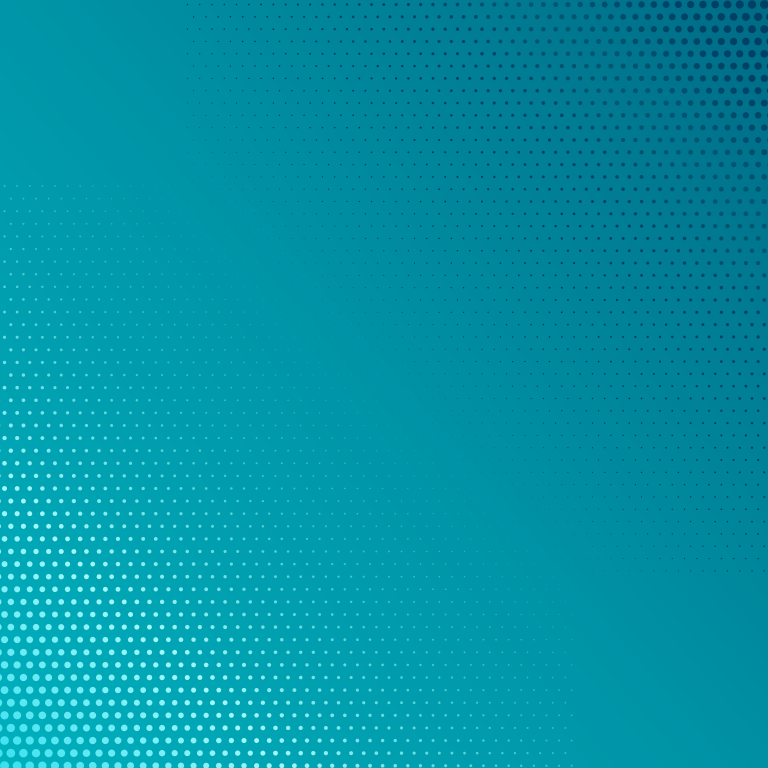
Reproduce this background procedurally as a Shadertoy shader.

```glsl
// Teal diagonal gradient with two staggered halftone dot fields:
// navy dots shrink away from the upper right corner and
// cyan dots shrink away from the lower left corner.

const vec3 TEAL_LIGHT = vec3(0.00, 0.69, 0.74);
const vec3 TEAL_MID   = vec3(0.00, 0.575, 0.65);
const vec3 TEAL_DEEP  = vec3(0.00, 0.42, 0.525);
const vec3 NAVY       = vec3(0.00, 0.25, 0.39);
const vec3 NAVY_SOFT  = vec3(0.00, 0.36, 0.46);
const vec3 CYAN       = vec3(0.22, 0.88, 0.94);
const vec3 CYAN_PALE  = vec3(0.64, 0.97, 0.98);
const vec3 CYAN_DIM   = vec3(0.18, 0.77, 0.81);

// Blend of three colours, the middle one placed at t = 0.5
vec3 ramp(vec3 a, vec3 b, vec3 c, float t) {
    return mix(mix(a, b, clamp(t * 2.0, 0.0, 1.0)), c, clamp(t * 2.0 - 1.0, 0.0, 1.0));
}

// Nearest dot centre of a grid whose odd rows move by half a pitch
vec2 dotCentre(vec2 p, vec2 origin, vec2 pitch) {
    vec2 g = (p - origin) / pitch;
    float row = floor(g.y + 0.5);
    float shift = 0.5 * mod(row, 2.0);
    float column = floor(g.x - shift + 0.5);
    return origin + pitch * vec2(column + shift, row);
}

// Diagonal (taxicab) distance from a corner
float cornerDistance(vec2 p, vec2 corner) {
    vec2 d = abs(p - corner);
    return d.x + d.y;
}

// Dot radius falling from the corner outwards
float dotRadius(float d, float size, float power) {
    return 0.0005 + size * pow(max(1.0 - d / 1.04, 0.0), power);
}

// Smooth disc coverage, dissolving towards the middle diagonal
float dotCover(vec2 p, vec2 centre, float radius, float d, float pixel) {
    float disc = clamp((radius - length(p - centre)) / pixel + 0.5, 0.0, 1.0);
    return disc * (1.0 - smoothstep(0.78, 1.08, d));
}

void mainImage(out vec4 fragColor, in vec2 fragCoord) {
    vec2 p = fragCoord / iResolution.xy;
    float pixel = 1.0 / min(iResolution.x, iResolution.y);

    // Background
    vec3 color = ramp(TEAL_LIGHT, TEAL_MID, TEAL_DEEP, dot(p, vec2(0.54, 0.46)));

    // Navy dots, upper right
    vec2 centre = dotCentre(p, vec2(0.2441, 0.9941), vec2(0.01598, 0.01603));
    float d = cornerDistance(centre, vec2(1.0));
    float inside = step(0.240, centre.x) * step(0.252, centre.y);
    float cover = dotCover(p, centre, dotRadius(d, 0.0052, 2.0), d, pixel);
    vec3 navy = mix(NAVY, NAVY_SOFT, 0.8 * exp(-pow((d - 0.30) / 0.12, 2.0)));
    color = mix(color, navy, cover * inside);

    // Cyan dots, lower left
    centre = dotCentre(p, vec2(0.0059, 0.7578), vec2(0.01641));
    d = cornerDistance(centre, vec2(0.0));
    inside = step(centre.x, 0.748) * step(centre.y, 0.762);
    cover = dotCover(p, centre, dotRadius(d, 0.0054, 1.6), d, pixel);
    color = mix(color, ramp(CYAN, CYAN_PALE, CYAN_DIM, d / 0.74), cover * inside);

    fragColor = vec4(color, 1.0);
}
```
